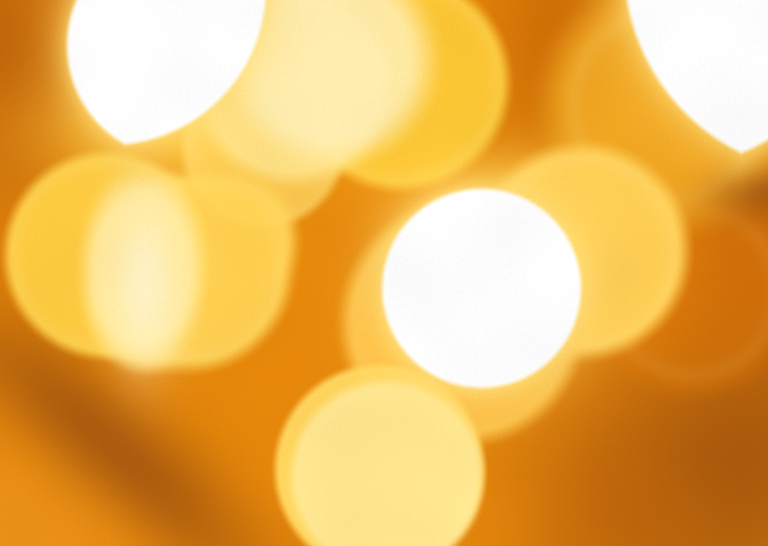
Write a Shadertoy shader that draws this background.

```glsl
// Warm golden bokeh: overlapping soft amber discs and three white lights on orange.
#define AMBER vec3(0.90, 0.53, 0.04)
#define BROWN vec3(0.62, 0.32, 0.05)
#define GOLD  vec3(0.99, 0.80, 0.25)
#define HONEY vec3(1.00, 0.84, 0.38)
#define CREAM vec3(1.00, 0.94, 0.72)
#define WHITE vec3(0.992)
#define GLOW_WIDTH 0.030
#define MOTTLE 0.025
#define GRAIN 0.018

vec2 hash2(vec2 p) {
    vec3 q = fract(p.xyx * vec3(0.1031, 0.1030, 0.0973));
    q += dot(q, q.yzx + 33.33);
    return fract((q.xx + q.yz) * q.zy) * 2.0 - 1.0;
}

float gradientNoise(vec2 p) {
    vec2 i = floor(p), f = fract(p);
    vec2 u = f * f * f * (f * (f * 6.0 - 15.0) + 10.0);
    vec2 e = vec2(1.0, 0.0);
    float low = mix(dot(hash2(i), f), dot(hash2(i + e), f - e), u.x);
    float high = mix(dot(hash2(i + e.yx), f - e.yx), dot(hash2(i + 1.0), f - 1.0), u.x);
    return mix(low, high, u.y);
}

float circle(vec2 p, vec2 center, float radius) {
    return length(p - center) - radius;
}

float roundBox(vec2 p, vec2 halfSize, float radius) {
    vec2 q = abs(p) - halfSize + radius;
    return length(max(q, 0.0)) + min(max(q.x, q.y), 0.0) - radius;
}

// Soft elliptical patch of colour, rotated by angle
void patchOf(inout vec3 col, vec2 p, vec2 center, vec2 size, float angle, vec3 tint, float alpha) {
    float c = cos(angle), s = sin(angle);
    vec2 q = mat2(c, -s, s, c) * (p - center) / size;
    col = mix(col, tint, alpha * exp(-dot(q, q)));
}

// Translucent shape with a blurred edge and a slightly brighter rim
void layer(inout vec3 col, float d, float soft, vec3 tint, float alpha) {
    float rim = exp(-pow((d + soft) / 0.018, 2.0));
    vec3 lit = mix(tint, CREAM, 0.10 * rim);
    col = mix(col, lit, alpha * (1.0 - smoothstep(-soft, soft, d)));
}

// White light with a warm halo
void lamp(inout vec3 col, float d, float halo) {
    col = mix(col, vec3(1.0, 0.87, 0.48), halo * exp(-max(d, 0.0) / GLOW_WIDTH));
    col = mix(col, WHITE, 1.0 - smoothstep(-0.006, 0.006, d));
}

vec3 backdrop(vec2 p) {
    vec3 col = AMBER;
    patchOf(col, p, vec2(0.00, 0.90), vec2(0.16, 0.30), 0.0, vec3(0.74, 0.38, 0.03), 0.9);
    patchOf(col, p, vec2(1.02, 0.93), vec2(0.14, 0.25), 0.0, vec3(0.79, 0.42, 0.02), 0.9);
    patchOf(col, p, vec2(1.40, 0.50), vec2(0.16, 0.24), 0.0, vec3(0.75, 0.37, 0.03), 0.9);
    patchOf(col, p, vec2(1.34, 0.14), vec2(0.30, 0.26), 0.5, BROWN, 0.85);
    patchOf(col, p, vec2(1.14, 0.05), vec2(0.16, 0.20), 0.0, vec3(0.73, 0.38, 0.04), 0.6);
    patchOf(col, p, vec2(0.20, 0.18), vec2(0.36, 0.10), -0.72, BROWN, 0.9);
    patchOf(col, p, vec2(0.04, 0.03), vec2(0.26, 0.13), -0.6, vec3(0.92, 0.57, 0.10), 0.9);
    patchOf(col, p, vec2(0.36, 0.76), vec2(0.26, 0.10), 0.0, GOLD, 0.8);
    patchOf(col, p, vec2(0.92, 0.66), vec2(0.18, 0.07), 0.2, GOLD, 0.5);
    return col;
}

void mainImage(out vec4 fragColor, in vec2 fragCoord) {
    vec2 p = fragCoord / iResolution.y;
    vec3 col = backdrop(p);

    // Right side: dim amber discs
    layer(col, circle(p, vec2(1.268, 0.467), 0.184), 0.030, vec3(0.86, 0.47, 0.03), 0.55);
    layer(col, circle(p, vec2(1.222, 0.807), 0.217), 0.045, vec3(0.95, 0.67, 0.14), 0.85);
    patchOf(col, p, vec2(1.42, 0.65), vec2(0.12, 0.045), 0.1, BROWN, 0.8);

    // Top group
    layer(col, circle(p, vec2(0.735, 0.849), 0.195), 0.016, vec3(0.99, 0.79, 0.21), 0.95);
    layer(col, circle(p, vec2(0.482, 0.733), 0.148), 0.012, HONEY, 0.75);
    layer(col, circle(p, vec2(0.537, 0.844), 0.175), 0.022, vec3(1.0, 0.89, 0.53), 0.85);
    layer(col, circle(p, vec2(0.607, 0.890), 0.175), 0.040, CREAM, 0.85);

    // Left group: disc, slanted disc and the pale lens where they overlap
    layer(col, circle(p, vec2(0.197, 0.533), 0.187), 0.014, GOLD, 0.97);
    vec2 q = p - vec2(0.349, 0.504);
    q.x -= 0.17 * q.y;
    layer(col, roundBox(q, vec2(0.184, 0.178), 0.150), 0.020, vec3(1.0, 0.83, 0.33), 0.92);
    vec2 lensSize = vec2(0.105, 0.169);
    vec2 lens = (p - vec2(0.261, 0.507)) / lensSize;
    layer(col, (length(lens) - 1.0) * lensSize.x, 0.024, vec3(1.0, 0.91, 0.60), 0.9);
    patchOf(col, p, vec2(0.265, 0.480), vec2(0.060, 0.140), 0.0, vec3(1.0, 0.97, 0.84), 0.75);

    // Discs around the central light
    layer(col, circle(p, vec2(1.066, 0.540), 0.191), 0.020, vec3(1.0, 0.82, 0.34), 0.95);
    layer(col, circle(p, vec2(0.846, 0.408), 0.217), 0.020, vec3(0.99, 0.76, 0.27), 0.9);

    // Bottom disc with its paler inner face
    layer(col, circle(p, vec2(0.695, 0.140), 0.191), 0.010, vec3(1.0, 0.83, 0.34), 0.97);
    layer(col, circle(p, vec2(0.708, 0.127), 0.175), 0.014, vec3(1.0, 0.91, 0.58), 0.9);

    // White lights: two clipped by a second arc, one round
    float leftLamp = max(circle(p, vec2(0.331, 0.917), 0.208), circle(p, vec2(0.199, 1.022), 0.288));
    float rightLamp = max(circle(p, vec2(1.526, 1.064), 0.383), circle(p, vec2(1.250, 1.000), 0.300));
    lamp(col, leftLamp, 0.75);
    lamp(col, rightLamp, 0.70);
    lamp(col, circle(p, vec2(0.882, 0.472), 0.182), 0.85);

    // Gentle mottling and fine grain
    col *= 1.0 + MOTTLE * gradientNoise(p * 7.0) + GRAIN * gradientNoise(p * 190.0);
    fragColor = vec4(clamp(col, 0.0, 1.0), 1.0);
}
```
